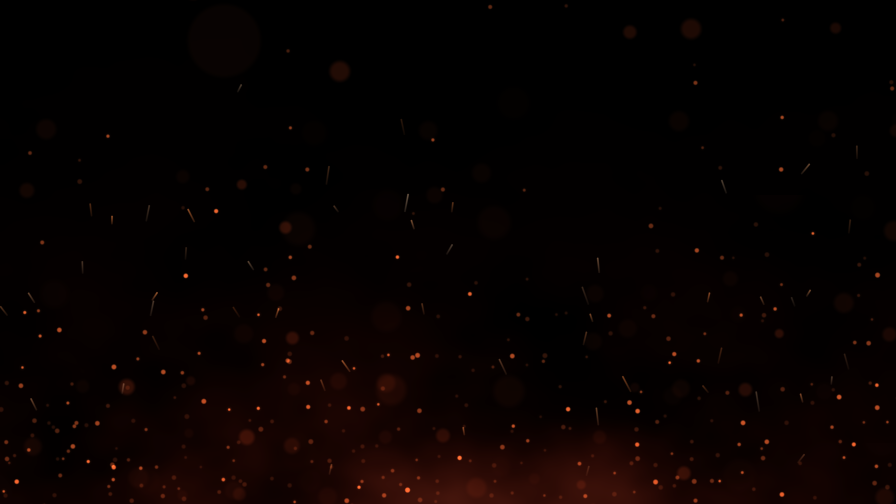
Reproduce this background procedurally as a WebGL 1 fragment shader.

```glsl
precision highp float;
// Embers rising from a fire below the frame, against near-black smoke.
// A low glow is broken up by gradient noise; jittered grids scatter
// blurred discs, bright sparks and thin streaks that thin out with height.

uniform vec2 u_resolution;

float hash(vec2 p) {
    vec3 q = fract(p.xyx * vec3(0.1031, 0.1030, 0.0973));
    q += dot(q, q.yzx + 33.33);
    return fract((q.x + q.y) * q.z);
}

vec2 hash2(vec2 p) {
    return vec2(hash(p + 17.3), hash(p + 91.7));
}

float cornerSlope(vec2 cell, vec2 offset) {
    float angle = 6.2832 * hash(cell + 200.0);
    return dot(vec2(cos(angle), sin(angle)), offset);
}

float gradientNoise(vec2 p) {
    vec2 i = floor(p), f = fract(p);
    vec2 w = f * f * f * (f * (f * 6.0 - 15.0) + 10.0);
    vec2 e = vec2(1.0, 0.0);
    return mix(mix(cornerSlope(i, f), cornerSlope(i + e, f - e), w.x),
               mix(cornerSlope(i + e.yx, f - e.yx), cornerSlope(i + 1.0, f - 1.0), w.x), w.y);
}

float fbm(vec2 p) {
    float sum = 0.0, amplitude = 0.6;
    for (int i = 0; i < 4; i++) {
        sum += amplitude * gradientNoise(p);
        p = p * 2.03 + 7.1;
        amplitude *= 0.5;
    }
    return sum;
}

// Heat to colour: black, deep red, then dull orange-brown.
vec3 heatColor(float heat) {
    return vec3(0.25 * heat, 0.075 * pow(heat, 1.6), 0.042 * heat * heat);
}

float disc(vec2 offset, float radius, float blur) {
    return 1.0 - smoothstep(radius - blur, radius + blur, length(offset));
}

float segment(vec2 offset, vec2 halfSpan) {
    float t = clamp(dot(offset, halfSpan) / dot(halfSpan, halfSpan), -1.0, 1.0);
    float fade = 0.65 + 0.35 * t;
    return fade * (1.0 - smoothstep(0.0, 0.0032, length(offset - halfSpan * t)));
}

// Returns the offset to the jittered centre of the cell and sets its id.
vec2 scatter(vec2 p, float size, float seed, out vec2 id) {
    vec2 shifted = p + seed * vec2(0.371, 0.213) + 20.0;
    id = floor(shifted / size);
    vec2 center = (id + 0.25 + 0.5 * hash2(id + seed * 31.0)) * size;
    id += seed * 57.0;
    return shifted - center;
}

void main() {
    // Origin at bottom centre, one unit is the canvas height.
    vec2 p = (gl_FragCoord.xy - vec2(0.5 * u_resolution.x, 0.0)) / u_resolution.y;
    vec2 id;

    // Glow and smoke
    float smoke = smoothstep(-0.4, 0.45, fbm(p * vec2(2.4, 3.0) + 4.0));
    float sides = 1.0 - 0.6 * smoothstep(0.4, 0.95, abs(p.x + 0.08));
    vec2 core = (p - vec2(0.06, -0.04)) / vec2(0.42, 0.17);
    float heat = 0.6 * exp(-dot(core, core)) * (0.7 + 0.6 * smoke);
    heat += 0.48 * sides * smoke * exp(-p.y * p.y / 0.085);
    heat += 0.13 * smoke * exp(-p.y * p.y / 0.3);
    vec3 color = heatColor(heat);

    // Out-of-focus discs, with one broad faint disc high on the left
    color += vec3(0.032, 0.012, 0.006) * disc(p - vec2(-0.444, 0.919), 0.072, 0.006);
    for (int i = 0; i < 3; i++) {
        float layer = float(i);
        float size = 0.10 + 0.07 * layer;
        vec2 offset = scatter(p, size, layer + 1.0, id);
        float present = step(hash(id + 3.0), 0.12 + 0.4 * exp(-3.0 * p.y));
        float radius = size * mix(0.08, 0.2, hash(id + 5.0));
        float glow = mix(0.03, 0.17, pow(hash(id + 7.0), 3.0)) / (1.0 + 1.5 * layer);
        color += vec3(1.0, 0.34, 0.14) * present * glow * disc(offset, radius, 0.2 * radius + 0.002);
    }

    // Sharp sparks, each with a small halo
    for (int i = 0; i < 4; i++) {
        float layer = float(i);
        vec2 offset = scatter(p, 0.036 + 0.007 * layer, layer + 5.0, id);
        float rowHeight = p.y - offset.y;
        float present = step(hash(id + 3.0), 0.36 * exp(-4.2 * rowHeight));
        float radius = mix(0.0022, 0.0048, hash(id + 5.0));
        float power = mix(0.12, 0.95, pow(hash(id + 7.0), 2.5));
        float light = disc(offset, radius, 0.002) + 0.12 * disc(offset, 0.004, 0.004);
        color += vec3(1.0, 0.43, 0.2) * present * power * light;
    }

    // Motion streaks, mostly upright, densest in the middle band
    for (int i = 0; i < 2; i++) {
        vec2 offset = scatter(p, 0.085 + 0.015 * float(i), float(i) + 11.0, id);
        float rowHeight = p.y - offset.y;
        float band = exp(-pow((rowHeight - 0.42) / 0.27, 2.0));
        float present = step(hash(id + 3.0), 0.26 * band);
        float angle = 1.4 * (hash(id + 5.0) - 0.5);
        vec2 halfSpan = mix(0.006, 0.019, hash(id + 9.0)) * vec2(sin(angle), cos(angle));
        vec3 tint = mix(vec3(0.85, 0.42, 0.16), vec3(0.6, 0.5, 0.4), hash(id + 11.0));
        color += tint * present * mix(0.2, 0.75, hash(id + 7.0)) * segment(offset, halfSpan);
    }

    gl_FragColor = vec4(color, 1.0);
}
```
